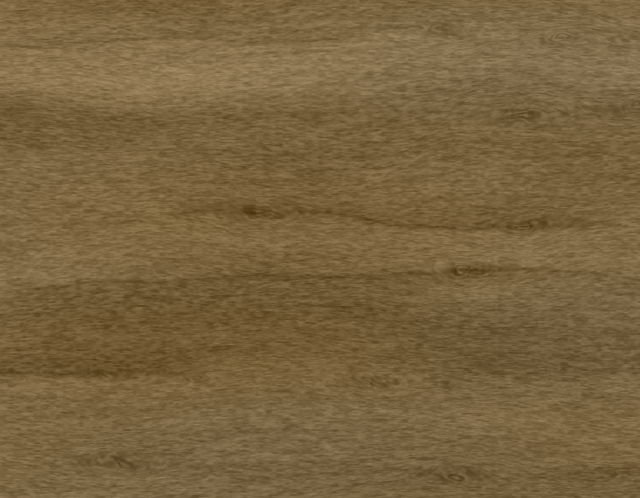
Give the GLSL for this texture, as a WebGL 1 fragment shader.

```glsl
precision highp float;
uniform vec2 u_resolution;

vec2 hash2(vec2 c) {
  vec3 q = fract(c.xyx * vec3(0.1031, 0.1030, 0.0973));
  q += dot(q, q.yzx + 33.33);
  return fract((q.xx + q.yz) * q.zy);
}

// Smooth cellular noise: jittered points blend their random values
float cells(vec2 p) {
  vec2 base = floor(p);
  float sum = 0.0, total = 0.0;
  for (int j = -1; j <= 1; j++) {
    for (int i = -1; i <= 1; i++) {
      vec2 cell = base + vec2(float(i), float(j));
      vec2 d = cell + 0.2 + 0.6 * hash2(cell + 57.0) - p;
      float weight = exp(-4.5 * dot(d, d));
      sum += weight * hash2(cell + 191.0).x;
      total += weight;
    }
  }
  return sum / total;
}

// Wandering height of a dark vein
float veinHeight(float row, float x) {
  return (row + 0.5 + 0.4 * (hash2(vec2(row, 5.0)).x - 0.5)) / 6.0
    + 0.013 * sin(4.3 * x + 2.1 * row) + 0.006 * sin(10.7 * x + 4.7 * row);
}

void main() {
  vec2 p = gl_FragCoord.xy / u_resolution.y;
  float aspect = u_resolution.x / u_resolution.y;

  // Knots spread the grain around them
  float bend = 0.0, knots = 0.0;
  for (int i = 0; i < 14; i++) {
    float id = float(i);
    vec2 r = hash2(vec2(id + 3.0, 17.0));
    float x = r.x * aspect;
    vec2 d = p - vec2(x, veinHeight(mod(id, 6.0), x));
    d.y += 0.005 * sin(38.0 * d.x + id) + 0.014 * (cells(d * vec2(35.0, 50.0) + id * 9.0) - 0.5);
    float radius = length(d / (vec2(0.045, 0.013) * (0.5 + 0.8 * r.y)));
    bend -= 0.7 * d.y * exp(-0.25 * radius * radius);
    float ring = 0.5 + 0.5 * sin(9.0 * radius + 9.0 * cells(d * vec2(40.0, 90.0) + id));
    knots += ring * exp(-0.8 * radius * radius) * (0.4 + 0.6 * r.y);
  }
  float wave = 0.009 * sin(5.0 * p.x + 7.0 * p.y) + 0.004 * sin(13.0 * p.x - 11.0 * p.y);
  vec2 g = vec2(p.x, p.y + bend + wave);

  // Long veins: a thin dark core, then one crisp and one soft side
  float veins = 0.0, cores = 0.0;
  for (int i = 0; i < 6; i++) {
    float row = float(i);
    float d = p.y + 0.5 * bend - veinHeight(row, p.x);
    d += 0.018 * (cells(vec2(p.x * 7.0, p.y * 16.0 + row * 13.0)) - 0.5);
    float side = mod(row, 2.0) * 2.0 - 1.0;
    float width = mix(0.008, 0.036, smoothstep(-0.006, 0.006, d * side));
    float strength = smoothstep(0.15, 0.7, cells(vec2(p.x * 2.4, row * 9.0 + 0.5)));
    veins += strength * exp(-d * d / (width * width));
    cores += strength * strength * exp(-d * d / 0.000009);
  }

  // Grain from broad bands down to fine fibres
  float broad = cells(g * vec2(0.9, 7.5) + 12.0) - 0.5;
  float streak = cells(g * vec2(2.6, 34.0) + 61.0) - 0.5;
  float medium = cells(g * vec2(20.0, 130.0) + 31.0) - 0.5;
  float fibre = cells(g * vec2(72.0, 310.0) + 5.0) - 0.5;
  float dust = cells(g * vec2(150.0, 390.0) + 9.0) - 0.5;
  float pores = smoothstep(0.6, 0.85, cells(g * vec2(60.0, 270.0) + 83.0));

  // Arched growth lines in scattered patches
  float phase = g.y * 260.0 + 18.0 * cells(g * vec2(2.2, 8.0) + 47.0);
  float figure = pow(0.5 + 0.5 * sin(phase), 3.0) - 0.3;
  float figured = smoothstep(0.4, 0.7, cells(g * vec2(2.0, 6.0) + 71.0));

  float tone = 0.014 + 0.135 * broad + 0.04 * streak;
  tone += 0.03 * medium + 0.095 * fibre + 0.06 * dust - 0.03 * pores;
  tone -= 0.024 * figure * figured;
  tone -= 0.05 * veins * (0.9 + 0.8 * streak) + 0.045 * cores * (0.8 + 1.2 * medium);
  tone -= 0.14 * min(knots, 1.2) * (0.9 + fibre);

  // Ochre bands against a greyer middle
  float middle = (p.y - 0.46) / 0.11;
  float warmth = 2.0 * (cells(g * vec2(1.1, 5.0) + 23.0) - 0.45) - 0.7 * exp(-middle * middle);
  vec3 oak = vec3(0.480, 0.394, 0.252) + tone * vec3(1.0, 0.98, 0.94);
  oak += warmth * vec3(0.011, 0.003, -0.014);
  gl_FragColor = vec4(clamp(oak, 0.0, 1.0), 1.0);
}
```
